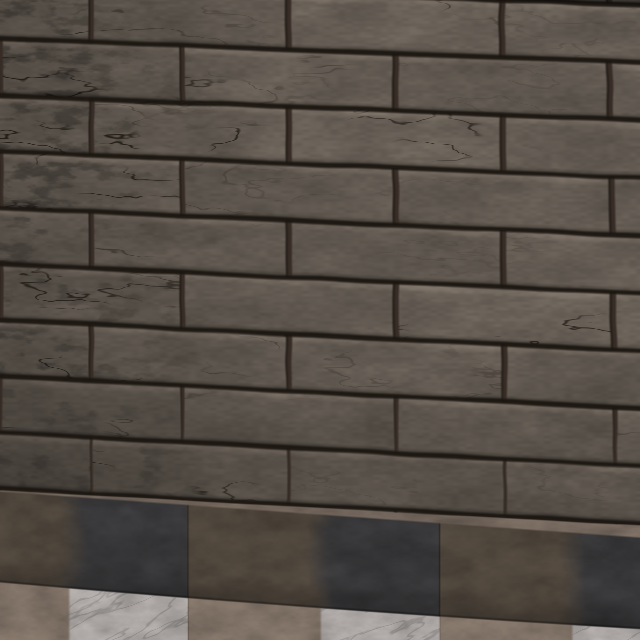
This texture is drawn by a Shadertoy shader. Its source:

```glsl
// A worn taupe brick wall in running bond, seen slightly from one side, above a
// stone plinth and a strip of pale floor tiles. Sloped row and column coordinates
// give the bond; hashes and layered value noise give tone, grain and cracks.

const vec3 BRICK = vec3(0.375, 0.345, 0.313);
const vec3 BED_SHADOW = vec3(0.105, 0.083, 0.062);
const vec3 MORTAR = vec3(0.215, 0.175, 0.148);
const vec3 BEVEL = vec3(0.49, 0.445, 0.405);
const vec3 LEDGE = vec3(0.45, 0.40, 0.36);
const vec3 PLINTH_WARM = vec3(0.305, 0.270, 0.232);
const vec3 PLINTH_COOL = vec3(0.215, 0.213, 0.220);
const vec3 FLOOR_WARM = vec3(0.50, 0.445, 0.40);
const vec3 FLOOR_PALE = vec3(0.67, 0.65, 0.64);

float hash(vec2 p) {
    vec3 q = fract(p.xyx * 0.1031);
    q += dot(q, q.yzx + 33.33);
    return fract((q.x + q.y) * q.z);
}

float noise(vec2 p) {
    vec2 i = floor(p), f = fract(p);
    f = f * f * (3.0 - 2.0 * f);
    return mix(mix(hash(i), hash(i + vec2(1, 0)), f.x),
               mix(hash(i + vec2(0, 1)), hash(i + vec2(1, 1)), f.x), f.y);
}

float fbm(vec2 p) {
    float sum = 0.0, amp = 0.5;
    for (int i = 0; i < 4; i++) {
        sum += amp * noise(p);
        p = p * 2.03 + 17.0;
        amp *= 0.5;
    }
    return sum / 0.9375;
}

// Soft-edged stripe: 1 within halfWidth of d = 0.
float stripe(float d, float halfWidth, float soft) {
    return 1.0 - smoothstep(halfWidth - soft, halfWidth + soft, abs(d));
}

// Thin, mostly horizontal fissures, limited to scattered patches.
float cracks(vec2 p, float seed) {
    float n = fbm(p * vec2(8.0, 34.0) + seed * 41.0);
    float patches = smoothstep(0.48, 0.72, noise(p * vec2(9.0, 20.0) + seed * 23.0));
    return stripe(n - 0.5, 0.012, 0.012) * patches;
}

// p has y running downward; row and col are bond coordinates.
vec3 brickWall(vec2 p, float row, float col, float px) {
    float wobble = 0.0022 * (noise(p * vec2(14.0, 30.0)) - 0.5);
    float parity = mod(floor(row), 2.0);
    float across = (col - parity) * 0.5;
    float seed = hash(vec2(floor(across), floor(row)) + 11.0);
    float dx = (across - round(across)) * 0.31 + wobble;
    float dy = (row - round(row)) * 0.089 + wobble;

    // Overall light, per-brick tone and streaky grain
    float leftSide = 1.0 - smoothstep(0.0, 0.55, p.x);
    float light = 1.03 - 0.14 * leftSide - 0.12 * smoothstep(0.5, 0.8, p.y);
    light *= 0.96 + 0.09 * seed;
    light *= 0.86 + 0.28 * fbm(p * vec2(12.0, 30.0) + seed * 9.0);
    light *= 0.95 + 0.10 * noise(p * vec2(90.0, 230.0));
    vec3 color = BRICK * light;

    // Cracks and rough dark patches, heavier on the left
    float wear = clamp(0.8 * seed * seed + 0.45 * leftSide, 0.12, 0.85);
    vec2 grain = vec2(p.x, row * 0.089 + 0.12 * p.x * (seed - 0.5));
    color = mix(color, BED_SHADOW, wear * cracks(grain, seed));
    color *= 1.0 - 0.3 * wear * leftSide * smoothstep(0.5, 0.75, fbm(grain * vec2(30.0, 70.0)));

    // Lit upper edge, shaded lower edge, then the joints
    float lit = smoothstep(0.002, 0.006, dy) * (1.0 - smoothstep(0.006, 0.016, dy));
    color = mix(color, BEVEL * light, lit * (0.3 + 0.35 * noise(p * vec2(18.0, 9.0))));
    color *= 1.0 - 0.25 * smoothstep(-0.011, -0.003, dy) * step(dy, 0.0);
    float headWidth = mix(0.0046, 0.0022, smoothstep(5.0, 7.5, row));
    vec3 mortar = MORTAR * (1.0 - 0.35 * smoothstep(0.001, -0.004, dx));
    color = mix(color, mortar, stripe(dx, headWidth, px + 0.0008));
    float bedWidth = 0.0030 + 0.0012 * noise(p * vec2(9.0, 40.0));
    color = mix(color, BED_SHADOW, 0.93 * stripe(dy, bedWidth, px + 0.001));
    return color * mix(0.65, 1.0, smoothstep(-1.03, -0.97, row));
}

vec3 plinth(vec2 p, float tile, float depth, float px) {
    float cool = smoothstep(0.46, 0.60, fract(tile) + 0.05 * (noise(p * 30.0) - 0.5));
    vec3 color = mix(PLINTH_WARM, PLINTH_COOL, cool);
    color *= 0.82 + 0.36 * fbm(p * vec2(25.0, 45.0));
    color *= 1.0 - 0.2 * smoothstep(0.09, 0.15, depth);
    return color * (1.0 - 0.3 * stripe((tile - round(tile)) * 0.393, 0.0012, px));
}

vec3 floorTiles(vec2 p, float tile, float px) {
    float pale = smoothstep(0.52, 0.535, fract(tile));
    vec3 color = mix(FLOOR_WARM, FLOOR_PALE, pale);
    float vein = stripe(fbm(p * vec2(16.0, 34.0) + p.yx * 12.0) - 0.5, 0.02, 0.02);
    color *= 0.84 + 0.30 * fbm(p * vec2(30.0, 55.0)) - 0.14 * pale * vein;
    return color * (1.0 - 0.2 * stripe((tile - round(tile)) * 0.393, 0.001, px));
}

void mainImage(out vec4 fragColor, in vec2 fragCoord) {
    vec2 p = fragCoord / iResolution.xy;
    p.y = 1.0 - p.y;
    float px = 1.0 / iResolution.y;

    // Bond coordinates: rows tilt down to the right, columns widen to the right
    float row = (p.y - 0.0612 - 0.0365 * p.x) / (0.0878 + 0.0023 * p.x);
    float x = p.x - 0.018 * pow(p.x, 4.0) * p.y;
    float col = min((x - 0.001) / 0.142, 2.0 + (x - 0.284) / 0.1667);
    float tile = (p.x - 0.294) / 0.393;

    // Stack the bands from top to bottom
    float ledgeTop = (row - 8.0) * 0.089 + 0.002 * (noise(p * 12.0) - 0.5);
    float plinthTop = p.y - 0.768 - 0.072 * p.x;
    float floorTop = p.y - 0.910 - 0.088 * p.x + 0.015 * p.x * p.x;
    vec3 color = brickWall(p, row, col, px);
    vec3 ledge = LEDGE * (0.78 + 0.4 * fbm(p * vec2(20.0, 60.0)));
    color = mix(color, ledge, smoothstep(-px, px, ledgeTop - 0.003));
    color = mix(color, plinth(p, tile, plinthTop, px), smoothstep(-0.002, 0.002, plinthTop));
    color = mix(color, floorTiles(p, tile, px), smoothstep(-px, px, floorTop));
    color *= 1.0 - 0.35 * stripe(floorTop + 0.002, 0.001, 0.002);
    fragColor = vec4(color, 1.0);
}
```
